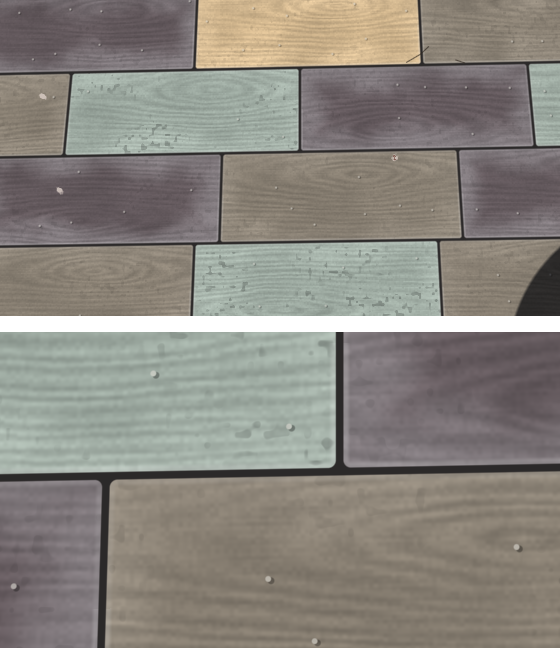
Top, the full canvas; bottom, a detail of the centre.
Give the GLSL for this texture, as a Shadertoy shader.

```glsl
float hash(vec2 p) {
    return fract(sin(dot(p, vec2(127.1, 311.7))) * 43758.545);
}

float noise(vec2 p) {
    vec2 i = floor(p), f = fract(p);
    f = f * f * (3.0 - 2.0 * f);
    return mix(mix(hash(i), hash(i + vec2(1, 0)), f.x),
               mix(hash(i + vec2(0, 1)), hash(i + vec2(1, 1)), f.x), f.y);
}

float fbm(vec2 p) {
    float sum = 0.0, amp = 0.5;
    for (int i = 0; i < 4; i++) {
        sum += amp * noise(p);
        p = p * 2.03 + 17.3;
        amp *= 0.5;
    }
    return sum;
}

float roundBox(vec2 p, vec2 halfSize, float r) {
    vec2 d = abs(p) - halfSize + r;
    return length(max(d, 0.0)) + min(max(d.x, d.y), 0.0) - r;
}

float segment(vec2 p, vec2 a, vec2 b) {
    vec2 v = b - a;
    return length(p - a - v * clamp(dot(p - a, v) / dot(v, v), 0.0, 1.0));
}

// Flowing rings around an elongated knot, levelling out along the plank
float woodGrain(vec2 p, float seed) {
    vec2 g = p - vec2(0.06 + 0.05 * hash(vec2(seed, 3.0)), -0.065);
    float x2 = g.x * g.x;
    float rings = sqrt(g.y * g.y + 0.07 * x2 / (1.0 + 12.0 * x2));
    rings += 0.022 * (fbm(g * vec2(5, 15) + seed * 7.0) - 0.5);
    float ridge = sin(rings * 430.0 + 0.8 * sin(rings * 170.0));
    float streak = noise(p * vec2(14, 260) + seed * 9.0) - 0.5;
    return ridge * (0.3 + 0.7 * noise(p * vec2(6, 20) + seed)) + 0.9 * streak;
}

// Small raised pimples: x is the lit side, y the shaded side
vec2 pimples(vec2 p, float seed, float px) {
    vec2 cell = floor(p / 0.12), id = cell + seed * 13.0;
    vec2 centre = (cell + 0.2 + 0.6 * vec2(hash(id), hash(id + 5.7))) * 0.12;
    float present = step(0.55, hash(id + 2.3));
    float lit = smoothstep(px, -px, length(p - centre) - 0.003);
    float shade = smoothstep(px, -px, length(p - centre - vec2(0.003, 0.002)) - 0.0035);
    return present * vec2(lit, shade * (1.0 - lit));
}

void mainImage(out vec4 fragColor, in vec2 fragCoord) {
    float px = 1.0 / iResolution.y;
    vec2 pos = fragCoord * px;
    pos.y = 1.0 - pos.y;

    // Courses tilt and grow towards the bottom
    float slant = pos.y + pos.x * (0.0235 - 0.0102 * pos.y);
    float course = (sqrt(0.0648 + 0.03704 * (slant - 0.2338)) - 0.2546) / 0.01852 + 1.0;
    int row = clamp(int(floor(course)), 0, 3);
    vec2 size = vec2(0.7014 + 0.092 * pos.y, 0.236 + 0.0185 * course);
    float along = (pos.x - 0.949) / size.x - vec4(0.537, 0.0, 0.67, 0.568)[row];
    int col = clamp(int(floor(along)) + 2, 0, 3);
    vec2 p = (vec2(fract(along), fract(course)) - 0.5) * size;
    float seed = float(row * 4 + col) + 1.0;

    // Kind: 0 plum, 1 cream, 2 taupe, 3 sage; plus 4 when the plank is turned
    const int kinds[16] = int[16](0, 1, 2, 2,  2, 3, 4, 3,  4, 2, 0, 0,  2, 7, 2, 2);
    int kind = kinds[row * 4 + col] % 4;
    bool turned = kinds[row * 4 + col] > 3;
    const vec3 stains[4] = vec3[4](vec3(0.39, 0.35, 0.365), vec3(0.82, 0.715, 0.56),
                                   vec3(0.545, 0.51, 0.46), vec3(0.63, 0.68, 0.645));
    vec3 color = stains[kind];
    float d = roundBox(p, size * 0.5 - 0.004, 0.008);

    // Bleached borders and blotches
    float blotch = fbm(p * vec2(7, 11) + seed * 5.0);
    float border = smoothstep(-0.1, 0.0, d + 0.13 * (blotch - 0.5));
    if (kind == 0) color = mix(color, vec3(0.52, 0.495, 0.51), border * 0.85);
    else color += 0.035 * (border - 0.4);
    color *= 1.0 + 0.2 * (blotch - 0.47);

    // Grain, dust and specks
    color *= 1.0 + 0.065 * woodGrain(turned ? -p : p, seed);
    color *= 1.0 + 0.07 * (noise(p * 210.0 + seed) - 0.5);
    float speck = smoothstep(0.68, 0.85, noise(p * 95.0 + seed * 3.0))
                * smoothstep(0.4, 0.62, blotch);
    color *= 1.0 - (kind == 3 ? 0.2 : 0.07) * speck;
    vec2 pimple = pimples(p, seed, px);
    color = mix(color, color * 0.55, pimple.y * 0.7);
    color = mix(color, vec3(0.86, 0.85, 0.82), pimple.x * 0.6);

    // Pale bevel, strongest along the lower edge, and dark joints
    float bevel = smoothstep(-0.008, -0.003, d) * (p.y > 0.0 ? 0.5 : 0.25);
    color = mix(color, color * 0.6 + 0.36, bevel);
    color = mix(color, vec3(0.17, 0.16, 0.16), smoothstep(-px, px, d));

    // Chalky stains
    const vec2 stainSpots[3] = vec2[3](vec2(1.252, 0.5), vec2(0.188, 0.604), vec2(0.135, 0.306));
    for (int i = 0; i < 3; i++) {
        float r = length(pos - stainSpots[i]) + 0.012 * (noise(pos * 130.0) - 0.5);
        color = mix(color, vec3(0.84, 0.79, 0.76), 0.85 * smoothstep(px, -px, r - 0.009));
        if (i == 0) color = mix(color, vec3(0.5, 0.36, 0.32), smoothstep(0.0025, 0.0, abs(r - 0.005)));
    }

    // Thin twigs
    float twig = min(segment(pos, vec2(1.287, 0.197), vec2(1.33, 0.172)),
                     segment(pos, vec2(1.33, 0.172), vec2(1.356, 0.148)));
    twig = min(twig, segment(pos, vec2(1.443, 0.19), vec2(1.47, 0.199)));
    color = mix(color, vec3(0.18, 0.15, 0.12), 0.85 * smoothstep(px, -px, twig - 0.0012));

    // Cast shadow in the lower right corner
    float shadow = smoothstep(0.006, -0.006, length(pos - vec2(2.1, 1.15)) - 0.493);
    color *= mix(vec3(1.0), vec3(0.33, 0.34, 0.37), shadow);

    fragColor = vec4(color, 1.0);
}
```
